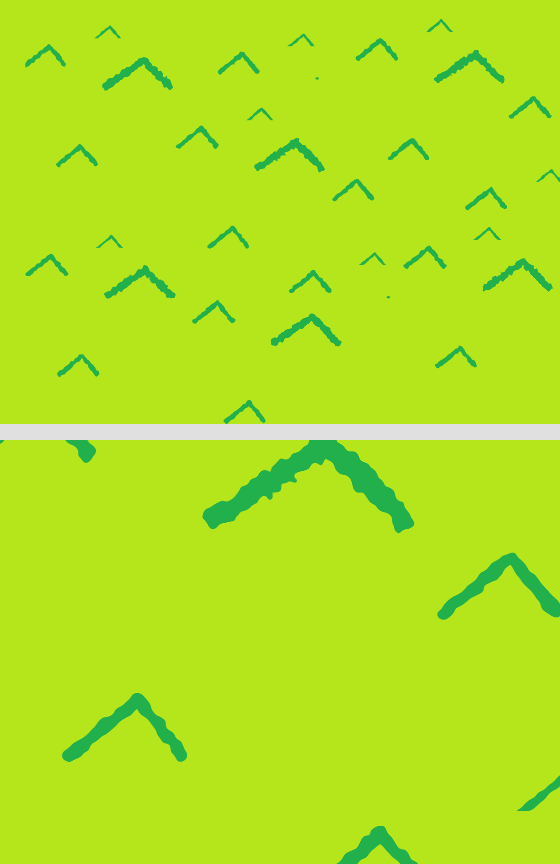
Top, the full canvas; bottom, a detail of the centre.
Write a Shadertoy shader that draws this pattern.

```glsl
float hash(vec2 p) {
    vec3 q = fract(p.xyx * vec3(0.1031, 0.1030, 0.0973));
    q += dot(q, q.yzx + 33.33);
    return fract((q.x + q.y) * q.z);
}

float noise(vec2 p) {
    vec2 i = floor(p), f = smoothstep(0.0, 1.0, fract(p));
    return mix(mix(hash(i), hash(i + vec2(1, 0)), f.x),
               mix(hash(i + vec2(0, 1)), hash(i + vec2(1, 1)), f.x), f.y);
}

float segment(vec2 p, vec2 b) {
    return length(p - b * clamp(dot(p, b) / dot(b, b), 0.0, 1.0));
}

// Distance to a peak with its apex at the origin, y pointing down
float peak(vec2 p, vec2 left, vec2 right, float halfWidth, float rough) {
    return min(segment(p, left), segment(p, right)) - halfWidth * (1.0 + 0.4 * rough);
}

float largePeak(vec2 p, float rough) {
    return peak(p, vec2(-0.088, 0.060), vec2(0.060, 0.060), 0.0085, rough);
}

float mediumPeak(vec2 p, float rough) {
    return peak(p, vec2(-0.053, 0.043), vec2(0.035, 0.042), 0.0054, rough);
}

// Thin peak with feet cut flat
float smallPeak(vec2 p, float rough) {
    float d = peak(p, vec2(-0.034, 0.028), vec2(0.024, 0.028), 0.0031, rough);
    return max(d, p.y - 0.027);
}

void mainImage(out vec4 fragColor, in vec2 fragCoord) {
    vec2 p = fragCoord / iResolution.y;
    p.y = 1.0 - p.y;
    float rough = noise(p * 150.0) * 2.0 - 1.0;
    float d = 1.0;

    // Groups around a large peak, in three staggered columns
    for (int i = 0; i < 3; i++)
    for (int j = 0; j < 2; j++) {
        float x = float(i), y = float(j), odd = mod(x, 2.0);
        vec2 center = vec2(0.345 + 0.333 * x + 0.043 * x * x + 0.052 * x * (y - 0.5),
                           0.135 + 0.491 * y + odd * (0.203 - 0.074 * y));
        center += 0.028 * (vec2(hash(vec2(x, y) + 3.0), hash(vec2(x, y) + 17.0)) - 0.5);
        vec2 q = p - center;
        d = min(d, largePeak(q, rough));
        d = min(d, mediumPeak(q - vec2(-0.223, -0.033), rough));
        d = min(d, mediumPeak(q - vec2(-0.149, 0.203), rough));
        if (odd * y < 0.5) d = min(d, smallPeak(q - vec2(-0.080, -0.079), rough));
    }

    // Pairs of a medium and a small peak, with a speck below
    for (int k = 0; k < 3; k++) {
        float n = float(k), odd = mod(n, 2.0);
        vec2 q = p - vec2(0.572 + 0.292 * n - 0.124 * odd, 0.127 + 0.160 * n + 0.356 * odd);
        d = min(d, mediumPeak(q, rough));
        d = min(d, smallPeak(q - vec2(0.144, -0.045), rough));
        d = min(d, length((q - vec2(0.176, 0.058)) * vec2(0.7, 1.0)) - 0.0028);
    }

    // Lone medium peaks
    for (int k = 0; k < 2; k++)
        d = min(d, mediumPeak(p - vec2(0.842, 0.426) - float(k) * vec2(0.417, -0.194), rough));

    float edge = 0.6 / iResolution.y;
    vec3 lime = vec3(0.71, 0.90, 0.11), green = vec3(0.13, 0.69, 0.30);
    fragColor = vec4(mix(green, lime, smoothstep(-edge, edge, d)), 1.0);
}
```
